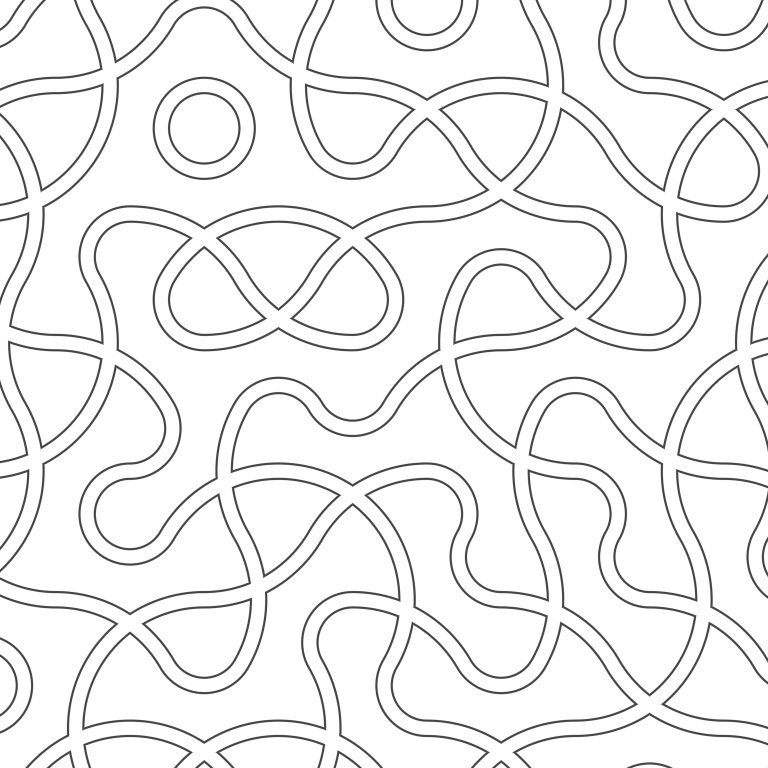
This pattern is drawn by a Shadertoy shader. Its source:

```glsl
const float SQRT3 = 1.7320508;
const float TILE_WIDTH = 0.1933;               // hexagon width on the canvas
const vec2 GRID_ORIGIN = vec2(0.1693, 0.8887); // centre of one hexagon
const float BAND_RADIUS = 0.0100;              // half width of a strand
const float LINE_RADIUS = 0.0014;              // half width of an outline
const vec3 PAPER = vec3(1.0);
const vec3 INK = vec3(0.265);

float hash(vec2 p) {
    vec3 q = fract(p.xyx * vec3(0.1031, 0.1030, 0.0973));
    q += dot(q, q.yzx + 33.33);
    return fract((q.x + q.y) * q.z);
}

// Centre of the pointy-top hexagon of width 1 that holds p
vec2 hexCenter(vec2 p) {
    vec2 period = vec2(1.0, SQRT3);
    vec2 a = floor(p / period + 0.5) * period;
    vec2 b = (floor(p / period) + 0.5) * period;
    return distance(p, a) < distance(p, b) ? a : b;
}

vec2 rotate(vec2 p, float angle) {
    float c = cos(angle), s = sin(angle);
    return vec2(c * p.x - s * p.y, s * p.x + c * p.y);
}

float circleDistance(vec2 p, vec2 center, float radius) {
    return abs(distance(p, center) - radius);
}

// One tight arc at a corner, two wide arcs crossing at the far side
float strandDistance(vec2 p) {
    float tight = circleDistance(p, vec2(0.5, 0.5 / SQRT3), 0.5 / SQRT3);
    float wideA = circleDistance(p, vec2(-1.0, 0.0), 0.5 * SQRT3);
    float wideB = circleDistance(p, vec2(-0.5, -0.5 * SQRT3), 0.5 * SQRT3);
    return min(tight, min(wideA, wideB));
}

// Distance to the nearest strand, each tile turned by a random sixth
float tiledStrands(vec2 p) {
    vec2 center = hexCenter(p);
    vec2 id = floor(center * vec2(2.0, 2.0 / SQRT3) + 0.5);
    float turn = floor(hash(id + 57.0) * 6.0) * radians(60.0);
    return strandDistance(rotate(p - center, turn));
}

float strokeCoverage(float d, float radius, float pixel) {
    return 1.0 - smoothstep(-0.7, 0.7, (abs(d) - radius) / pixel);
}

void mainImage(out vec4 fragColor, in vec2 fragCoord) {
    float pixel = 1.0 / iResolution.y;
    vec2 uv = fragCoord * pixel;

    // Outline of the merged strands leaves the crossings open
    float strand = tiledStrands((uv - GRID_ORIGIN) / TILE_WIDTH) * TILE_WIDTH;
    float ink = strokeCoverage(strand - BAND_RADIUS, LINE_RADIUS, pixel);
    fragColor = vec4(mix(PAPER, INK, ink), 1.0);
}
```
